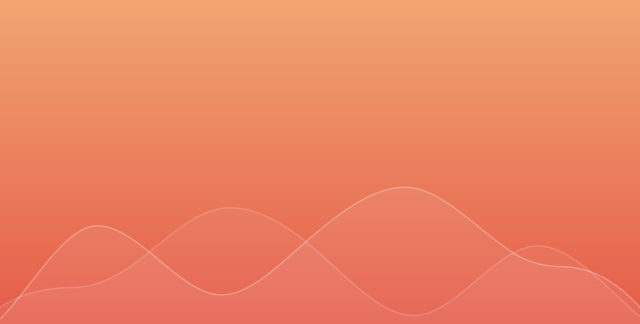
Reproduce this background procedurally as a WebGL 1 fragment shader.

```glsl
precision highp float;

// A warm sunset gradient with two translucent waves along the lower edge.
// Each wave is a chain of cubic Hermite spans; the area below it is tinted
// and its crest is stroked using an approximate distance to the curve.

uniform vec2 u_resolution;

const vec3 SKY_TOP = vec3(0.945, 0.648, 0.444);
const vec3 SKY_BOTTOM = vec3(0.897, 0.358, 0.288);
const vec3 WAVE_TINT = vec3(1.0, 0.97, 0.98);
const float HALF_STROKE = 0.0024;
const float SLOPE_STEP = 0.002;

// Replaces height by a Hermite span once x passes the start knot.
// A knot holds (x, height, slope).
float span(float height, float x, vec3 a, vec3 b) {
  float width = b.x - a.x;
  float t = clamp((x - a.x) / width, 0.0, 1.0);
  float s = 1.0 - t;
  float ease = t * t * (3.0 - 2.0 * t);
  float bend = width * t * s * (a.z * s - b.z * t);
  return mix(height, mix(a.y, b.y, ease) + bend, step(a.x, x));
}

float frontWave(float x) {
  vec3 hill = vec3(0.152, 0.303, 0.0);
  vec3 dip = vec3(0.346, 0.090, 0.0);
  vec3 rise = vec3(0.478, 0.254, 1.71);
  vec3 summit = vec3(0.633, 0.422, 0.0);
  vec3 fall = vec3(0.801, 0.2205, -1.28);
  vec3 shelf = vec3(0.879, 0.177, -0.03);
  float h = span(0.0, x, vec3(0.0, 0.015, 2.0), hill);
  h = span(h, x, hill, dip);
  h = span(h, x, dip, rise);
  h = span(h, x, rise, summit);
  h = span(h, x, summit, fall);
  h = span(h, x, fall, shelf);
  return span(h, x, shelf, vec3(1.0, 0.051, -2.2));
}

float backWave(float x) {
  vec3 shelf = vec3(0.117, 0.113, 0.03);
  vec3 rise = vec3(0.234, 0.223, 1.65);
  vec3 summit = vec3(0.359, 0.359, 0.0);
  vec3 fall = vec3(0.478, 0.254, -1.58);
  vec3 dip = vec3(0.647, 0.026, 0.0);
  vec3 hill = vec3(0.840, 0.241, 0.0);
  float h = span(0.0, x, vec3(0.0, 0.051, 1.3), shelf);
  h = span(h, x, shelf, rise);
  h = span(h, x, rise, summit);
  h = span(h, x, summit, fall);
  h = span(h, x, fall, dip);
  h = span(h, x, dip, hill);
  return span(h, x, hill, vec3(1.0, 0.023, -1.67));
}

// Turns a height gap and a rise over run into a signed distance.
float curveDistance(float gap, float rise, float run) {
  return gap * run / length(vec2(rise, run));
}

// Blends the tinted area below the curve, then its stroke.
vec3 paintWave(vec3 color, float dist, float pixel, float fill, float stroke) {
  float below = smoothstep(0.5 * pixel, -0.5 * pixel, dist);
  float line = clamp((HALF_STROKE - abs(dist)) / pixel + 0.5, 0.0, 1.0);
  color = mix(color, WAVE_TINT, fill * below);
  return mix(color, WAVE_TINT, stroke * line);
}

void main() {
  vec2 uv = gl_FragCoord.xy / u_resolution;
  float aspect = u_resolution.x / u_resolution.y;
  float pixel = 1.0 / u_resolution.y;

  // Neighbouring positions give the slope of each curve
  float left = max(uv.x - SLOPE_STEP, 0.0);
  float right = min(uv.x + SLOPE_STEP, 1.0);
  float run = (right - left) * aspect;

  float backDist = curveDistance(uv.y - backWave(uv.x),
                                 backWave(right) - backWave(left), run);
  float frontDist = curveDistance(uv.y - frontWave(uv.x),
                                  frontWave(right) - frontWave(left), run);

  // Sky, then waves from back to front
  vec3 color = mix(SKY_BOTTOM, SKY_TOP, uv.y);
  color = paintWave(color, backDist, pixel, 0.055, 0.16);
  color = paintWave(color, frontDist, pixel, 0.075, 0.27);
  gl_FragColor = vec4(color, 1.0);
}
```
